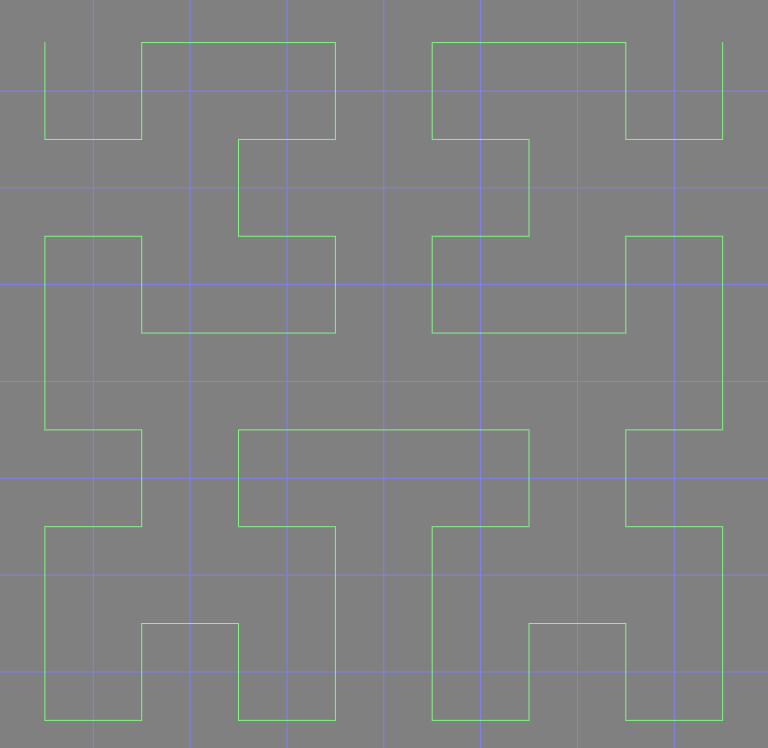
Reproduce this pattern procedurally as a WebGL 2 fragment shader.

```glsl
#version 300 es
precision highp float;
// A third-order Hilbert curve in thin green lines over a blue square grid on grey.
// Each pixel finds its cell's place along the curve, then measures the distance
// to the two segments that join this cell to the previous and the next one.

uniform vec2 u_resolution;
out vec4 fragColor;

const int SIDE = 8;                            // cells per side, a power of two
const float CELL_SIZE = 0.12944;               // in canvas heights
const vec2 CENTER = vec2(-0.0003, -0.0100);    // offset from the canvas middle
const float GRID_WIDTH = 0.0093;               // in cells
const float CURVE_WIDTH = 0.0096;              // in cells
const vec3 BACKGROUND = vec3(0.5);
const vec3 GRID_COLOR = vec3(0.5, 0.5, 1.0);
const vec3 CURVE_COLOR = vec3(0.5, 1.0, 0.5);

// Turns a quadrant of the given size so that its ends meet its neighbours.
ivec2 turnQuadrant(ivec2 cell, ivec2 quadrant, int size) {
    if (quadrant.y == 1) return cell;
    if (quadrant.x == 1) cell = size - 1 - cell;
    return cell.yx;
}

// Position along the curve of a cell.
int cellToIndex(ivec2 cell) {
    int index = 0;
    for (int size = SIDE / 2; size > 0; size /= 2) {
        ivec2 quadrant = (cell / size) & 1;
        index += size * size * ((3 * quadrant.x) ^ quadrant.y);
        cell = turnQuadrant(cell, quadrant, SIDE);
    }
    return index;
}

// Cell at a position along the curve.
ivec2 indexToCell(int index) {
    ivec2 cell = ivec2(0);
    for (int size = 1; size < SIDE; size *= 2) {
        int right = (index / 2) & 1;
        ivec2 quadrant = ivec2(right, (index ^ right) & 1);
        cell = turnQuadrant(cell, quadrant, size) + size * quadrant;
        index /= 4;
    }
    return cell;
}

// Distance to an axis-aligned segment, with square ends.
float segmentDistance(vec2 p, vec2 a, vec2 b) {
    vec2 q = abs(p - 0.5 * (a + b)) - 0.5 * abs(b - a);
    return max(q.x, q.y);
}

float curveDistance(vec2 p) {
    ivec2 cell = ivec2(floor(p));
    if (any(lessThan(cell, ivec2(0))) || any(greaterThanEqual(cell, ivec2(SIDE)))) {
        return 1.0;
    }
    int index = cellToIndex(cell);
    vec2 here = vec2(cell) + 0.5;
    float d = 1.0;
    for (int side = -1; side <= 1; side += 2) {
        int neighbor = index + side;
        if (neighbor < 0 || neighbor >= SIDE * SIDE) continue;
        d = min(d, segmentDistance(p, here, vec2(indexToCell(neighbor)) + 0.5));
    }
    return d;
}

// Share of a pixel that a line covers, even when thinner than the pixel.
float lineCoverage(float d, float width, float pixel) {
    return clamp((0.5 * (width + pixel) - d) / pixel, 0.0, min(width / pixel, 1.0));
}

void main() {
    // Cell coordinates, with rows counted from the top
    vec2 p = (gl_FragCoord.xy - 0.5 * u_resolution) / u_resolution.y - CENTER;
    p = vec2(p.x, -p.y) / CELL_SIZE + 0.5 * float(SIDE);
    float pixel = 1.0 / (u_resolution.y * CELL_SIZE);

    // Grid on the cell borders
    vec2 border = abs(p - round(p));
    float grid = lineCoverage(min(border.x, border.y), GRID_WIDTH, pixel);
    vec3 color = mix(BACKGROUND, GRID_COLOR, grid);

    // Curve through the cell centres
    float curve = lineCoverage(curveDistance(p), CURVE_WIDTH, pixel);
    color = mix(color, CURVE_COLOR, curve);

    fragColor = vec4(color, 1.0);
}
```
